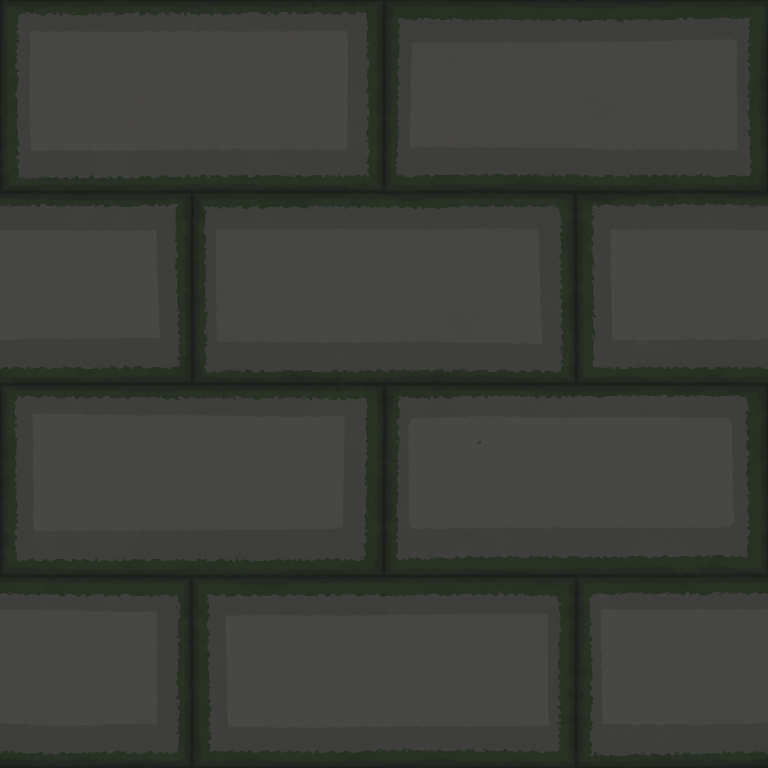
Write a three.js fragment shader that draws this texture.

```glsl
// Running-bond wall of dark grey bevelled bricks with rough edges and mossy green joints.
varying vec2 vUv;

float hash(vec2 p) {
  return fract(sin(dot(p, vec2(127.1, 311.7))) * 43758.5453);
}

vec4 hash4(vec2 p) {
  return vec4(hash(p), hash(p + 17.3), hash(p + 41.9), hash(p + 73.1));
}

// Value noise that wraps after "cells" lattice steps across the canvas
float noise(vec2 uv, vec2 cells) {
  vec2 p = uv * cells;
  vec2 i = floor(p);
  vec2 f = fract(p);
  f = f * f * (3.0 - 2.0 * f);
  vec2 a = mod(i, cells);
  vec2 b = mod(i + 1.0, cells);
  return mix(mix(hash(a), hash(vec2(b.x, a.y)), f.x),
             mix(hash(vec2(a.x, b.y)), hash(b), f.x), f.y);
}

// Depth inside a slightly skewed box; inset and skew are left, bottom, right, top
float boxDepth(vec2 p, vec2 size, vec4 inset, vec4 skew, float radius) {
  vec2 across = p.yx / size.yx - 0.5;
  vec2 low = p - inset.xy + skew.xy * across;
  vec2 high = size - p - inset.zw + skew.zw * across;
  vec2 q = radius - min(low, high);
  return radius - length(max(q, 0.0)) - min(max(q.x, q.y), 0.0);
}

void main() {
  vec2 uv = vUv;

  // Two bricks across, four courses, alternate courses shifted by half a brick
  vec2 size = vec2(0.5, 0.25);
  vec2 wobble = vec2(noise(uv, vec2(9.0)), noise(uv + 0.37, vec2(11.0))) - 0.5;
  vec2 grid = (uv + 0.003 * wobble) / size;
  float row = floor(grid.y);
  grid.x += 0.5 * (1.0 - mod(row, 2.0));
  vec2 id = mod(vec2(floor(grid.x), row), vec2(2.0, 4.0));
  vec2 p = fract(grid) * size;

  // Irregular outer face and the raised panel inside it
  float grain = noise(uv, vec2(240.0)) - 0.5;
  float fine = noise(uv, vec2(420.0)) - 0.5;
  vec4 inset = vec4(0.022, 0.022, 0.022, 0.021) + 0.010 * (hash4(id + 3.0) - 0.5);
  vec4 bevel = vec4(0.012, 0.028, 0.012, 0.020)
             + vec4(0.013, 0.012, 0.020, 0.013) * hash4(id + 9.0);
  vec4 outerSkew = 0.006 * (hash4(id + 21.0) - 0.5);
  vec4 innerSkew = outerSkew + 0.010 * (hash4(id + 33.0) - 0.5);
  float corner = 0.001 + 0.014 * pow(hash(id + 57.0), 4.0);
  float face = boxDepth(p, size, inset, outerSkew, 0.002) + 0.0048 * grain + 0.002 * fine;
  float panel = boxDepth(p, size, inset + bevel, innerSkew, corner) + 0.0016 * grain;

  // Joints: moss beside the bricks, dark soil in the middle, a thin seam line
  vec2 gap = min(p, size - p);
  float seam = min(gap.x, gap.y);
  float streak = noise(uv, vec2(28.0, 64.0)) - 0.5;
  vec3 soil = vec3(0.140, 0.158, 0.132);
  vec3 moss = vec3(0.160, 0.192, 0.146);
  vec3 color = mix(soil, moss, smoothstep(0.005, 0.013, seam + 0.006 * streak));
  color = mix(vec3(0.112, 0.126, 0.114), color, smoothstep(0.0008, 0.0040, seam + 0.001 * fine));
  color += 0.010 * streak + 0.008 * grain;

  // Brick faces
  float mottle = noise(uv, vec2(14.0)) + 0.5 * noise(uv, vec2(38.0)) - 0.75;
  vec3 edgeGrey = vec3(0.243, 0.243, 0.237);
  vec3 panelGrey = vec3(0.275, 0.274, 0.265);
  vec3 stone = mix(edgeGrey, panelGrey, smoothstep(-0.0012, 0.0012, panel));
  stone += 0.006 * mottle + 0.004 * grain + 0.004 * (hash(id + 81.0) - 0.5);

  // A few small dark chips, measured with wrapped distance
  for (int i = 0; i < 6; i++) {
    vec4 chip = hash4(vec2(float(i) + 2.0, 5.7));
    vec2 d = abs(fract(uv - chip.xy + 0.5) - 0.5) * vec2(1.0, 1.8);
    float radius = 0.0015 + 0.004 * chip.z;
    float mark = 1.0 - smoothstep(0.4 * radius, radius, length(d) + 0.004 * grain);
    stone -= 0.07 * chip.w * mark;
  }

  color = mix(color, stone, smoothstep(-0.001, 0.001, face));
  gl_FragColor = vec4(color, 1.0);
}
```
